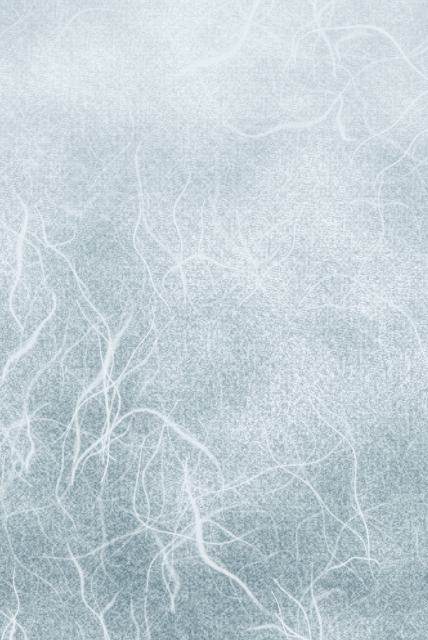
This texture is drawn by a Shadertoy shader. Its source:

```glsl
// Pale blue mulberry paper: a mottled, grainy sheet under loose white fibres.
// Long strands are traced as bending paths in small families; finer hairs are
// short curved strokes scattered on jittered grids of several sizes.

#define SHADE vec3(0.48, 0.58, 0.62)
#define PALE vec3(0.85, 0.89, 0.91)
#define TONE_BOTTOM 0.45
#define TONE_TOP 0.92
#define CLOUD_CONTRAST 1.05
#define GRAIN_CONTRAST 0.80
#define FIBRE_TONE 1.16
#define STRANDS 108
#define FAMILY_SIZE 3.0
#define STEPS 20

const float PI = 3.14159;

float hash(vec2 p) {
    return fract(sin(dot(p, vec2(127.1, 311.7))) * 43758.5453);
}

float noise(vec2 p) {
    vec2 i = floor(p), f = fract(p);
    f = f * f * (3.0 - 2.0 * f);
    return mix(mix(hash(i), hash(i + vec2(1, 0)), f.x),
               mix(hash(i + vec2(0, 1)), hash(i + vec2(1, 1)), f.x), f.y);
}

float fbm(vec2 p) {
    float sum = 0.0, amp = 0.5;
    for (int i = 0; i < 5; i++) {
        sum += amp * noise(p);
        p = mat2(1.6, 1.2, -1.2, 1.6) * p + 7.3;
        amp *= 0.5;
    }
    return sum;
}

// Coverage of one long strand, traced step by step along a wavering heading
float strand(vec2 p, float id, float aspect, float px) {
    float family = floor(id / FAMILY_SIZE);
    vec2 jitter = vec2(hash(vec2(id, 1.0)), hash(vec2(id, 2.0))) - 0.5;
    vec2 a = vec2(hash(vec2(family, 3.0)) * aspect, hash(vec2(family, 4.0)) * 1.3 - 0.15);
    a += 0.08 * jitter;
    float len = mix(0.10, 0.40, hash(vec2(id, 5.0)));
    if (distance(p, a) > len + 0.02) return 0.0;

    float side = hash(vec2(family, 6.0)) < 0.5 ? -1.0 : 1.0;
    float heading = side * PI * 0.5 + 1.3 * (hash(vec2(family, 7.0)) - 0.5) + 1.1 * jitter.x;
    float curl = 2.0 * hash(vec2(id, 8.0)) - 1.0;
    curl *= 0.5 + 3.2 * curl * curl;
    float phase = 2.0 * PI * hash(vec2(id, 9.0));
    float thick = mix(0.0009, 0.0062, pow(hash(vec2(id, 10.0)), 3.0));
    float cover = 0.0;
    for (int i = 0; i < STEPS; i++) {
        float t = float(i) / float(STEPS);
        float angle = heading + curl * t + 0.35 * sin(6.0 * t + phase)
                    + 0.3 * sin(17.0 * t + 3.0 * phase);
        vec2 dir = vec2(cos(angle), sin(angle));
        float seg = len / float(STEPS);
        float h = clamp(dot(p - a, dir), 0.0, seg);
        float along = t + h / len;
        float w = thick * (0.25 + 0.75 * sin(PI * along)) * (0.85 + 0.3 * sin(11.0 * along + phase));
        float d = distance(p, a + h * dir);
        float ink = 1.0 - smoothstep(w * 0.2, w * 1.2 + px, d);
        ink = max(ink, 0.22 * (1.0 - smoothstep(0.0, w * 2.5 + 2.0 * px, d)));
        cover = max(cover, ink * (1.0 - smoothstep(0.7, 1.0, along)));
        a += seg * dir;
    }
    return cover * mix(0.40, 0.90, hash(vec2(id, 11.0)));
}

// Coverage of short curved hairs, one per grid cell
float hairs(vec2 p, float cells, float width, float px) {
    vec2 g = p * cells, home = floor(g);
    float gap = 1.0;
    for (int y = -1; y <= 1; y++)
    for (int x = -1; x <= 1; x++) {
        vec2 c = home + vec2(x, y), key = c + cells * 3.7;
        vec2 centre = c + vec2(hash(key), hash(key + 19.1));
        float angle = PI * (0.5 + 0.8 * (hash(key + 41.3) - 0.5));
        float bend = 1.6 * (hash(key + 63.7) - 0.5);
        float phase = 2.0 * PI * hash(key + 87.9);
        vec2 dir = vec2(cos(angle), sin(angle)), r = g - centre;
        vec2 q = vec2(dot(r, dir), dot(r, vec2(-dir.y, dir.x)));
        float curve = bend * q.x * q.x + 0.07 * (sin(6.0 * q.x + phase) - sin(phase));
        float slope = 2.0 * bend * q.x + 0.42 * cos(6.0 * q.x + phase);
        float d = abs(q.y - curve) * inversesqrt(1.0 + slope * slope) / cells;
        float ink = 1.0 - smoothstep(width * 0.2, width + px, d);
        ink *= 1.0 - smoothstep(0.4, 0.8, abs(q.x));
        gap *= 1.0 - ink * (0.4 + 0.6 * hash(key + 5.3));
    }
    return 1.0 - gap;
}

void mainImage(out vec4 fragColor, in vec2 fragCoord) {
    vec2 p = fragCoord / iResolution.y;
    float aspect = iResolution.x / iResolution.y, px = 1.0 / iResolution.y;

    // Sheet: vertical gradient, cloudy thin spots, and grain that fades upward
    float tone = mix(TONE_BOTTOM, TONE_TOP, smoothstep(-0.1, 0.95, p.y));
    float clouds = fbm(p * vec2(6.0, 8.0) + 3.1) - 0.48;
    tone += CLOUD_CONTRAST * clouds * mix(1.0, 0.6, p.y);
    float grain = 0.62 * noise(p * 497.0) + 0.38 * noise(p.yx * 270.0 + 31.7) - 0.5;
    tone += GRAIN_CONTRAST * grain * mix(1.15, 0.4, smoothstep(0.35, 1.0, p.y));

    // Fibres: fine fuzz first, then hairs, then long strands
    float gap = 1.0 - 0.22 * hairs(p, 70.0, 0.0008, px);
    gap *= 1.0 - 0.28 * hairs(p + 0.37, 27.0, 0.0008, px);
    gap *= 1.0 - 0.40 * hairs(p + 0.71, 13.0, 0.0010, px);
    gap *= 1.0 - 0.48 * hairs(p + 1.13, 7.0, 0.0014, px);
    for (int i = 0; i < STRANDS; i++)
        gap *= 1.0 - strand(p, float(i), aspect, px);

    tone = mix(FIBRE_TONE, tone, gap);
    fragColor = vec4(mix(SHADE, PALE, clamp(tone, -0.2, 1.18)), 1.0);
}
```
